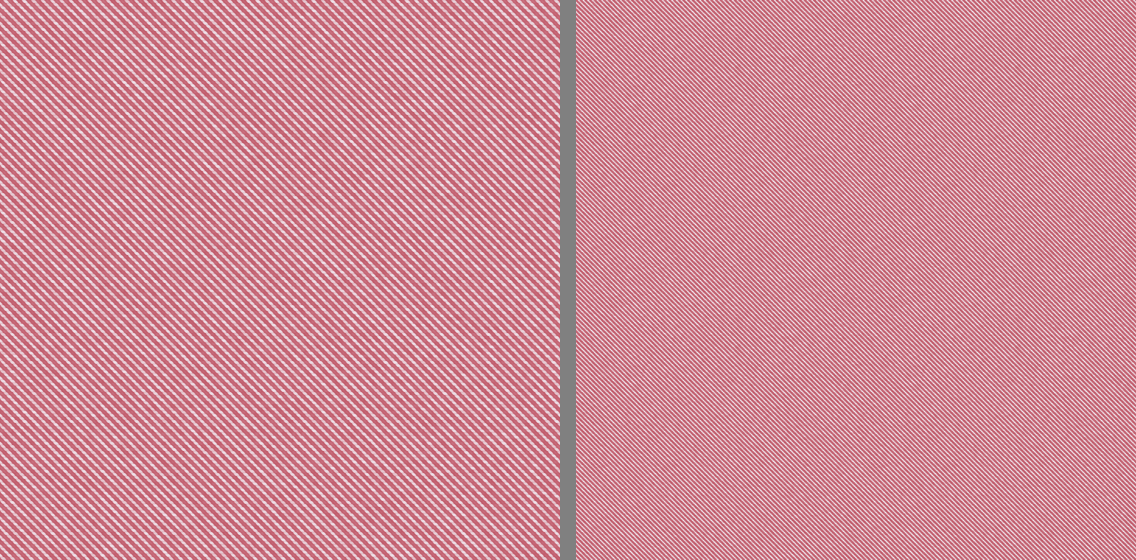
Left, the tile; right, the same tile 2 across and 2 down.
Write a WebGL 1 fragment shader that draws this pattern.

```glsl
precision highp float;
// Woven twill: pale diagonal ribs falling to the right over a rose ground.
// Each rib is a stair of short weft floats, one per thread row, with hashed
// brightness and width; all cell indices wrap so that the cloth tiles.

uniform vec2 u_resolution;

#define RIBS_ACROSS 60.0
#define RIBS_DOWN 60.0
#define ROWS_PER_RIB 3.0
#define RIB_HALF_WIDTH 0.195
#define EDGE_SOFTNESS 0.08
#define STAIR_STEP 0.2
#define GRAINS_ACROSS 120.0
#define ROSE_DARK vec3(0.745, 0.335, 0.395)
#define ROSE_LIGHT vec3(0.795, 0.45, 0.51)
#define PALE_SHADE vec3(0.86, 0.67, 0.71)
#define PALE_LIGHT vec3(0.94, 0.90, 0.93)

float hash(vec2 cell) {
  vec3 p = fract(vec3(cell.xyx) * 0.1031);
  p += dot(p, p.yzx + 33.33);
  return fract((p.x + p.y) * p.z);
}

// Smooth variation along one thread, wrapping after the given cell count.
float threadNoise(float x, float row, float cells) {
  float s = x * cells;
  float i = floor(s);
  float t = smoothstep(0.0, 1.0, s - i);
  return mix(hash(vec2(mod(i, cells), row)),
             hash(vec2(mod(i + 1.0, cells), row)), t);
}

vec3 twill(vec2 uv) {
  // Weft row and position within it.
  float rowCount = RIBS_DOWN * ROWS_PER_RIB;
  float rowPos = uv.y * rowCount;
  float row = floor(rowPos);
  float across = rowPos - row - 0.5;
  float wrappedRow = mod(row, rowCount);

  // Diagonal phase, partly stepped from row to row.
  float phase = RIBS_ACROSS * uv.x
              + (row + 0.5 + across * (1.0 - STAIR_STEP)) / ROWS_PER_RIB;
  float rib = floor(phase);
  float offset = phase - rib - 0.5;
  float column = mod(rib - floor(row / ROWS_PER_RIB), RIBS_ACROSS);
  vec2 cell = vec2(column, wrappedRow);

  // Uneven yarn: each float has its own tone and a rounded crown.
  float floatTone = hash(cell + 17.0);
  float crown = 1.0 - 4.0 * across * across;

  // Pale float, narrowing where it meets the next row.
  float halfWidth = RIB_HALF_WIDTH + 0.03 * (crown - 0.6)
                  + 0.05 * (hash(cell + 71.0) - 0.5);
  float cover = 1.0 - smoothstep(-EDGE_SOFTNESS, EDGE_SOFTNESS,
                                 abs(offset) - halfWidth);
  float shine = clamp(0.25 + 0.5 * crown + 0.5 * (floatTone - 0.5), 0.0, 1.0);
  vec3 pale = mix(PALE_SHADE, PALE_LIGHT, shine);

  // Rose ground with a faint ridge midway between the ribs.
  float ridge = smoothstep(0.36, 0.48, abs(offset));
  float grain = threadNoise(uv.x, wrappedRow + 509.0, GRAINS_ACROSS);
  float tone = 0.15 + 0.5 * ridge + 0.2 * crown + 0.5 * (grain - 0.5);
  vec3 rose = mix(ROSE_DARK, ROSE_LIGHT, clamp(tone, 0.0, 1.0));

  return mix(rose, pale, cover);
}

void main() {
  // Average nine samples per pixel to keep the fine threads smooth.
  vec3 sum = vec3(0.0);
  for (int j = 0; j < 3; j++) {
    for (int i = 0; i < 3; i++) {
      vec2 shift = (vec2(float(i), float(j)) - 1.0) / 3.0;
      sum += twill((gl_FragCoord.xy + shift) / u_resolution);
    }
  }
  gl_FragColor = vec4(sum / 9.0, 1.0);
}
```
